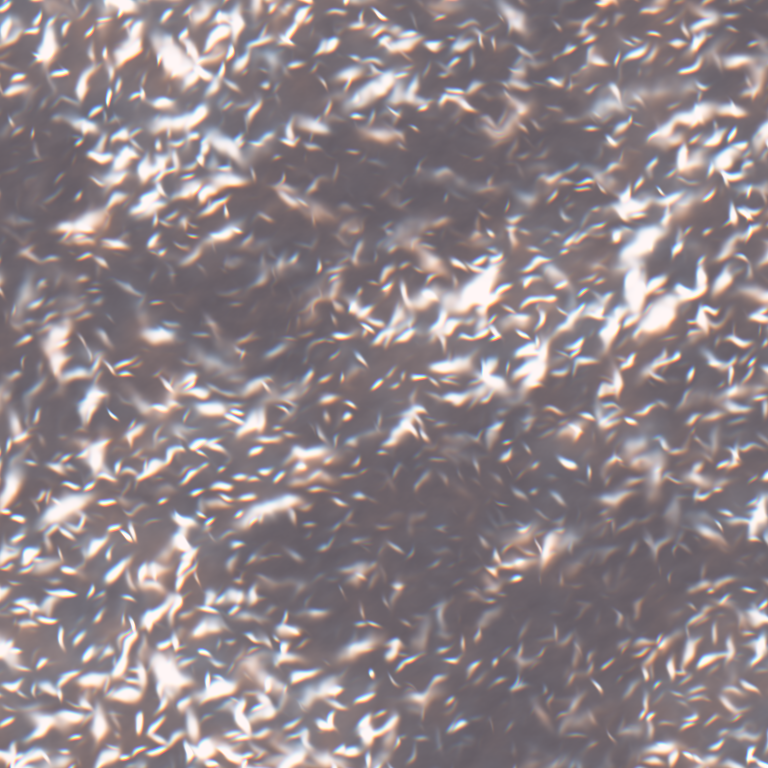
This texture is drawn by a three.js fragment shader. Its source:

```glsl
varying vec2 vUv;

#define SHADE vec3(0.395, 0.365, 0.395)
#define GLINT vec3(1.0, 0.965, 0.965)
#define WARM_TINT vec3(0.20, -0.02, -0.16)
#define GRAIN_CELLS 14.0
#define GRAIN_GAIN 4.5
#define GRAIN_SIZE vec2(0.38, 0.14)
#define GRAIN_TILT 0.5
#define CLUSTER_SCALE 4.5
#define FRINGE vec2(-0.0009, 0.0017)

float hash(vec2 p) {
  vec3 q = fract(vec3(p.xyx) * 0.1031);
  q += dot(q, q.yzx + 33.33);
  return fract((q.x + q.y) * q.z);
}

float noise(vec2 p) {
  vec2 cell = floor(p);
  vec2 f = fract(p);
  f = f * f * (3.0 - 2.0 * f);
  float low = mix(hash(cell), hash(cell + vec2(1.0, 0.0)), f.x);
  float high = mix(hash(cell + vec2(0.0, 1.0)), hash(cell + 1.0), f.x);
  return mix(low, high, f.y);
}

float fbm(vec2 p) {
  float sum = 0.0;
  float weight = 0.53;
  for (int i = 0; i < 4; i++) {
    sum += weight * noise(p);
    p = p * 2.03 + 19.7;
    weight *= 0.5;
  }
  return sum;
}

vec2 rotate(vec2 p, float angle) {
  float c = cos(angle);
  float s = sin(angle);
  return vec2(c * p.x + s * p.y, c * p.y - s * p.x);
}

// One layer of soft elongated flecks, few of them bright
float flecks(vec2 p, float tilt) {
  vec2 home = floor(p);
  float sum = 0.0;
  for (int y = -1; y <= 1; y++) {
    for (int x = -1; x <= 1; x++) {
      vec2 cell = home + vec2(float(x), float(y));
      vec2 center = cell + vec2(hash(cell + 3.1), hash(cell + 47.7));
      float spread = hash(cell + 81.3) - 0.5;
      float angle = tilt + 1.2 * spread + 6.0 * spread * spread * spread;
      vec2 size = GRAIN_SIZE * mix(0.7, 1.1, hash(cell + 29.9));
      vec2 d = rotate(p - center, angle) / size;
      float power = hash(cell + 63.5);
      power *= power;
      sum += power * power * exp(-dot(d, d));
    }
  }
  return sum;
}

// Light from all fleck sizes, with ragged outlines
float glitter(vec2 p, float tilt, float cluster) {
  vec2 wobble = vec2(noise(p * 60.0), noise(p * 60.0 + 31.0)) - 0.5;
  vec2 q = p + 0.009 * wobble;
  float sum = 0.0;
  float cells = GRAIN_CELLS;
  for (int i = 0; i < 4; i++) {
    sum += flecks(q * cells + 17.3 * float(i + 1), tilt);
    cells *= 1.5;
  }
  sum *= GRAIN_GAIN * cluster * mix(0.55, 1.45, noise(p * 85.0 + 7.0));
  return 1.0 - exp(-sum - 0.4 * sum * sum);
}

void main() {
  vec2 p = vUv;

  // Bright patches and dark hollows, drawn out along the main direction
  vec2 along = rotate(p, GRAIN_TILT) * vec2(0.75, 1.15);
  float patches = smoothstep(0.30, 0.70, fbm(along * CLUSTER_SCALE + 11.0));
  float cluster = mix(0.12, 1.2, patches);
  float tilt = GRAIN_TILT + 1.3 * (noise(p * 5.0 + 23.0) - 0.5);

  // Each channel is shifted a little, giving warm and bluish rims
  vec3 light = vec3(
    glitter(p + FRINGE, tilt, cluster),
    glitter(p, tilt, cluster),
    glitter(p - FRINGE, tilt, cluster));

  // Out of focus haze and faint mottling
  float haze = 0.02 + 0.11 * patches * fbm(p * 14.0) * 2.0;
  haze += 0.08 * (fbm(rotate(p, GRAIN_TILT) * vec2(35.0, 60.0) + 40.0) - 0.4);
  light = 1.0 - (1.0 - light) * (1.0 - haze);

  vec3 color = mix(SHADE, GLINT, light);
  float warmth = noise(p * 28.0 + 5.0) - 0.3;
  color += WARM_TINT * warmth * 2.2 * light.g * (1.0 - light.g);
  gl_FragColor = vec4(clamp(color, 0.0, 1.0), 1.0);
}
```
